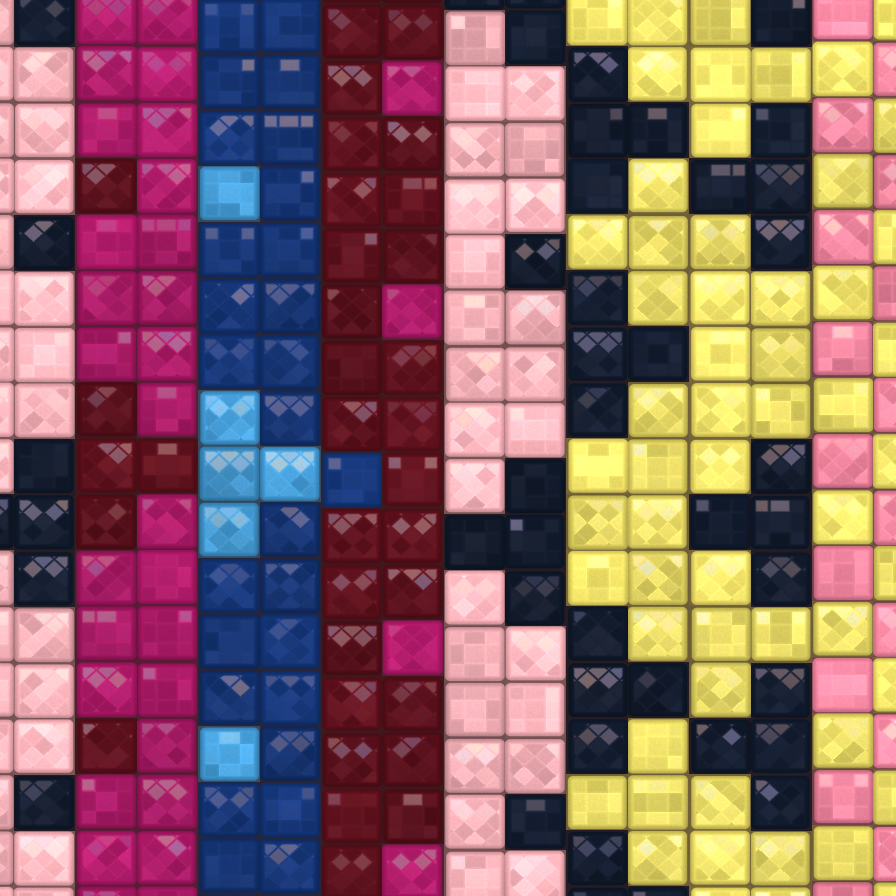
Write a Shadertoy shader that draws this pattern.

```glsl
const vec3 INK = vec3(.06, .10, .17);
const vec3 PINK = vec3(1., .71, .74);
const vec3 HOT_PINK = vec3(.98, .53, .64);
const vec3 MAGENTA = vec3(.68, .09, .40);
const vec3 MAROON = vec3(.36, .055, .10);
const vec3 NAVY = vec3(.07, .20, .46);
const vec3 SKY = vec3(.25, .60, .83);
const vec3 YELLOW = vec3(.95, .89, .40);
const vec3 GAP = vec3(.27, .17, .17);

float hash(vec2 p) {
    vec3 q = fract(p.xyx * .1031);
    q += dot(q, q.yzx + 33.33);
    return fract((q.x + q.y) * q.z);
}

float roundBox(vec2 p, vec2 halfSize, float radius) {
    vec2 q = abs(p) - halfSize + radius;
    return length(max(q, 0.)) + min(max(q.x, q.y), 0.) - radius;
}

// Triangle of beads on a ten-row cycle; depth counts columns from its base
bool notch(float row, float centre, float depth) {
    float d = abs(mod(row - centre + 5., 10.) - 5.);
    return d + depth < 1.5;
}

// Large triangle with a single bead halfway to the next one
bool crossMotif(float row, float centre, float depth) {
    return notch(row, centre, depth) || notch(row, centre + 5., depth + 1.);
}

// Vertical shift of each pair of columns, in rows
float strandShift(float col) {
    float shifts[8] = float[8](.17, .19, .04, -.08, -.17, .17, .17, .27);
    return shifts[int(col * .5)];
}

vec3 beadColour(float col, float row) {
    if (col < 2.) return crossMotif(row, 9., 1. - col) ? INK : PINK;
    if (col < 4.) return crossMotif(row, 8., col - 2.) ? MAROON : MAGENTA;
    if (col < 6.) return crossMotif(row, 8., col - 4.) ? SKY : NAVY;
    if (col < 7.) return notch(row, 8., 1.) ? NAVY : MAROON;
    if (col < 8.) return notch(row, 1., 1.) || notch(row, 5., 1.) ? MAGENTA : MAROON;
    if (col < 10.) return crossMotif(row, 9., 9. - col) ? INK : PINK;
    if (col < 14.) {
        float left = col - 10., right = 13. - col;
        bool dark = notch(row, 2., left) || notch(row, 6., left)
                 || notch(row, 3., right) || notch(row, 9., right);
        return dark ? INK : YELLOW;
    }
    return mod(row + col, 2.) < .5 ? HOT_PINK : YELLOW;
}

// Cut faces, either diamond or square, with a few bright reflections on top
vec3 facets(vec3 body, vec2 p, vec2 id, float aa) {
    bool diamond = hash(id + 31.7) < .64;
    vec2 q = (diamond ? vec2(p.x + p.y, p.x - p.y) : p) / .35;
    vec2 cell = floor(q + .5);
    vec2 f = abs(q - cell);
    float face = smoothstep(0., .08 + aa * 3., .5 - max(f.x, f.y));
    float height = diamond ? .5 * (cell.x - cell.y) : cell.y;
    float rnd = hash(cell * 3.7 + id * 5.3);
    float inside = 1. - smoothstep(.37, .40 + aa, max(abs(p.x), abs(p.y)));

    float light = dot(body, vec3(.3, .6, .1));
    vec3 sheen = mix(vec3(.64, .55, .62), vec3(1., .97, .92), smoothstep(.2, .7, light));
    sheen += .16 * (hash(id + cell + 9.2) - .5) * vec3(1., .2, -1.);
    float threshold = diamond ? .35 : .72;
    float glint = step(.4, height) * step(threshold, rnd) * mix(.25, .8, hash(id + 4.6));
    float strength = glint * mix(.75, .55, light) + .10 * rnd;
    vec3 c = body * (1. + inside * .24 * (rnd - .5));
    c = mix(c, sheen, inside * face * strength);
    return c + inside * (1. - face) * .05 * sheen;
}

void mainImage(out vec4 fragColor, in vec2 fragCoord) {
    vec2 uv = fragCoord / iResolution.y;
    float aa = 16. / iResolution.y;

    // Bead grid: strands are two columns wide and slip against each other
    float x = uv.x * 14.6 + .77;
    float col = mod(floor(x), 16.);
    float y = (1. - uv.y) * 16. + strandShift(col);
    y += .025 * (hash(vec2(col, 2.3)) - .5);
    float row = floor(y);
    vec2 id = vec2(col, row + 20.);
    vec2 p = vec2(fract(x) - .5, .5 - fract(y));

    // Beads lean towards their partner, leaving a wider gap between strands
    p.x += mod(col, 2.) < .5 ? -.012 : .012;
    p += .022 * (vec2(hash(id + 1.4), hash(id + 7.9)) - .5);
    vec2 halfSize = vec2(.485, .48) + .012 * (hash(id + 12.5) - .5);
    float d = roundBox(p, halfSize, .09);

    vec3 body = beadColour(col, row);
    body *= .93 + .14 * hash(id + 17.3);
    vec3 bead = facets(body, p, id, aa);
    bead *= 1. - .20 * smoothstep(-.10, 0., d);
    bead *= 1. + .08 * p.y;

    // Fine grain over the glass
    bead *= .985 + .03 * hash(floor(uv * 512.));

    vec3 seam = mix(GAP, body * .62, .55);
    vec3 colour = mix(bead, seam, smoothstep(-aa * .7, aa * .7, d));
    fragColor = vec4(clamp(colour, 0., 1.), 1.);
}
```
